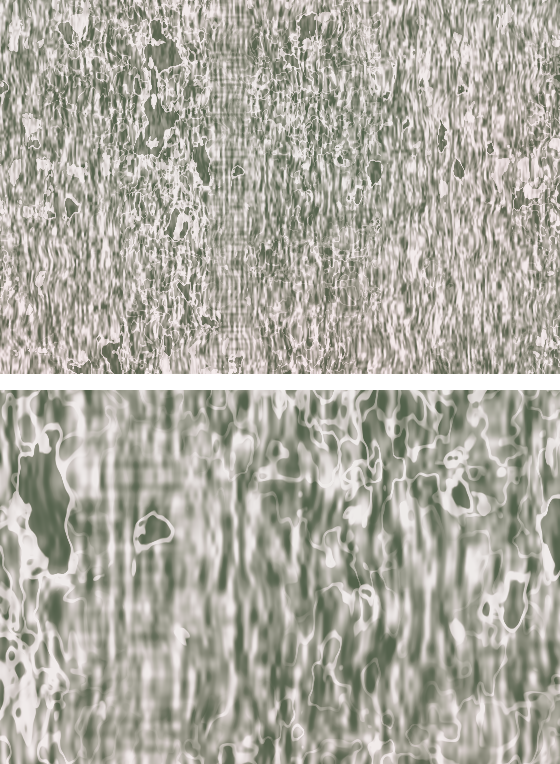
Top: the whole. Bottom: its middle third, enlarged.
Give the GLSL for this texture, as a Shadertoy shader.

```glsl
#define GRAIN_SCALE vec2(165.0, 34.0)
#define FIBRE_SCALE vec2(235.0, 95.0)
#define CRACKLE_SCALE vec2(78.0, 52.0)
#define RIM_SCALE vec2(21.0, 14.0)
#define BLOB_SCALE vec2(22.0, 13.0)
#define FLAKE_SCALE vec2(27.0, 18.0)
#define BOARD_WIDTH 0.35
#define BOARD_SHIFT 0.03
#define STRIPE_COUNT 72.0
#define CONTRAST 0.84
#define BRIGHTNESS -0.06

float hash(vec2 p) {
    vec3 q = fract(p.xyx * 0.1031);
    q += dot(q, q.yzx + 33.33);
    return fract((q.x + q.y) * q.z);
}

// Value noise with zero mean and roughly unit deviation
float noise(vec2 p) {
    vec2 cell = floor(p), f = fract(p);
    f = f * f * (3.0 - 2.0 * f);
    float low = mix(hash(cell), hash(cell + vec2(1, 0)), f.x);
    float high = mix(hash(cell + vec2(0, 1)), hash(cell + vec2(1, 1)), f.x);
    return (mix(low, high, f.y) - 0.5) * 4.66;
}

float fbm(vec2 p) {
    float sum = 0.0, amplitude = 0.85;
    for (int i = 0; i < 4; i++) {
        sum += amplitude * noise(p);
        p = mat2(0.96, 0.28, -0.28, 0.96) * p * 2.03 + 17.3;
        amplitude *= 0.5;
    }
    return sum;
}

float ridge(float field, float width) {
    return 1.0 - smoothstep(0.35 * width, width, abs(field));
}

float band(float x, float start, float end, float soft) {
    return smoothstep(start - soft, start + soft, x) * (1.0 - smoothstep(end - soft, end + soft, x));
}

// Maps an even share from 0 to 1 onto the weathered paint colours
vec3 palette(float share) {
    vec3 colors[6] = vec3[6](vec3(0.34, 0.38, 0.30), vec3(0.51, 0.51, 0.45), vec3(0.61, 0.60, 0.55),
                             vec3(0.71, 0.69, 0.65), vec3(0.82, 0.78, 0.77), vec3(0.95, 0.92, 0.92));
    float stops[6] = float[6](0.02, 0.13, 0.30, 0.525, 0.75, 0.95);
    vec3 color = colors[0];
    for (int i = 1; i < 6; i++)
        color = mix(color, colors[i], clamp((share - stops[i - 1]) / (stops[i] - stops[i - 1]), 0.0, 1.0));
    return color;
}

void mainImage(out vec4 fragColor, in vec2 fragCoord) {
    vec2 p = fragCoord / iResolution.y;
    vec2 warp = vec2(noise(p * vec2(22.0, 17.0)), noise(p * vec2(19.0, 21.0) + 40.0));
    vec2 q = p + warp * vec2(0.0025, 0.004);

    // Boards, each with its own amount of crackled paint
    float boardPos = (p.x + BOARD_SHIFT) / BOARD_WIDTH;
    int board = int(clamp(floor(boardPos), 0.0, 4.0));
    float amounts[5] = float[5](-0.55, 0.6, 0.55, -0.8, 0.3);
    float amount = amounts[board];
    float paint = smoothstep(-0.5, 0.6, amount + 0.6 * fbm(p * vec2(6.0, 4.0) + 9.0));
    float seam = abs(fract(boardPos + 0.5) - 0.5) * BOARD_WIDTH;

    // Vertical wood grain with faint cross ripples
    float grain = 0.85 * noise(q * GRAIN_SCALE) + 0.55 * noise(q * FIBRE_SCALE + 70.0);
    float ripple = sin(p.y * 135.0 + 2.5 * noise(p * vec2(9.0, 5.0)) + 9.0 * p.x);
    float tone = grain + 0.14 * fbm(p * vec2(4.0, 3.0) + 3.0);
    tone += 0.15 * (1.0 - paint) * ripple - 0.3 * (1.0 - smoothstep(0.0, 0.005, seam));

    // Combed stripes crossed by fine scratches
    float combed = band(p.x, 0.56, 0.67, 0.02) + 0.5 * band(p.x, 0.91, 1.02, 0.03);
    float stripes = sin(6.2832 * STRIPE_COUNT * (p.x + 0.002 * noise(p * vec2(9.0, 5.0))));
    float scratches = noise(p * vec2(19.0, 150.0) + 21.0);
    tone = mix(tone, 0.8 * stripes + 0.4 * scratches + 0.55 * grain, 0.75 * combed);
    paint *= 1.0 - 0.7 * combed;

    // Worm-like crackle and larger broken rims
    vec2 curl = p + warp * vec2(0.004, 0.006);
    float crackle = ridge(noise(curl * CRACKLE_SCALE) + 0.45 * noise(curl * CRACKLE_SCALE * 2.1), 0.62);
    float rim = ridge(fbm(curl * RIM_SCALE + 51.0), 0.22);
    float broken = smoothstep(-0.5, 0.5, noise(p * vec2(16.0, 12.0) + 33.0));
    tone += paint * (1.7 * crackle - 0.65);
    tone = mix(tone, 1.5 + 0.4 * grain, 0.85 * rim * broken * smoothstep(0.2, 0.9, paint));

    // Bare green hollows with pale raised edges
    float cluster = noise(p * vec2(5.0, 4.0) + 63.0);
    float hollow = fbm(curl * BLOB_SCALE + 31.0) - 1.6 + 0.5 * cluster - 0.7 * (1.0 - paint);
    tone = mix(tone, 1.6 + 0.4 * grain, 0.9 * band(hollow, -0.36, 0.0, 0.08));
    tone = mix(tone, -1.35 + 0.5 * grain, smoothstep(-0.04, 0.1, hollow));

    // Solid pale flakes towards the outer boards
    float outer = 1.0 - band(p.x, 0.16, 1.38, 0.12);
    float flake = fbm(curl * FLAKE_SCALE + 88.0) - 2.1 + 0.9 * outer + 0.35 * cluster;
    tone = mix(tone, -0.9 + 0.5 * grain, 0.6 * outer * band(flake, -0.4, 0.0, 0.12));
    tone = mix(tone, 1.4 + 0.5 * grain, smoothstep(-0.05, 0.12, flake));

    // Long wandering cracks, dark with one lit edge
    for (int i = 0; i < 3; i++) {
        float k = float(i);
        float path = mix(1.13, 1.2, k) + (k - 0.4) * 0.11 * (p.y - 0.5);
        path = i == 2 ? 0.15 : path;
        path += 0.012 * noise(vec2(p.y * 4.0, 7.0 * k)) + 0.002 * noise(vec2(p.y * 31.0, k));
        float reach = i == 0 ? 1.0 : smoothstep(0.0, 0.1, p.y - (i == 1 ? 0.25 : 0.85));
        reach *= 0.7 + 0.3 * noise(vec2(p.y * 9.0, k + 5.0)) / 2.33;
        float side = p.x - path;
        tone = mix(tone, -1.4, 0.75 * reach * ridge(side, 0.004));
        tone = mix(tone, 1.5, 0.8 * reach * ridge(side - 0.005, 0.004));
    }

    // Even out the tones, then tint gently rosy or green
    float share = 1.0 / (1.0 + exp(-1.7 * (CONTRAST * tone + BRIGHTNESS)));
    float tint = 0.008 * noise(p * vec2(2.2, 1.7) + 12.0);
    fragColor = vec4(palette(share) + vec3(tint, 0.0, 0.3 * tint), 1.0);
}
```
